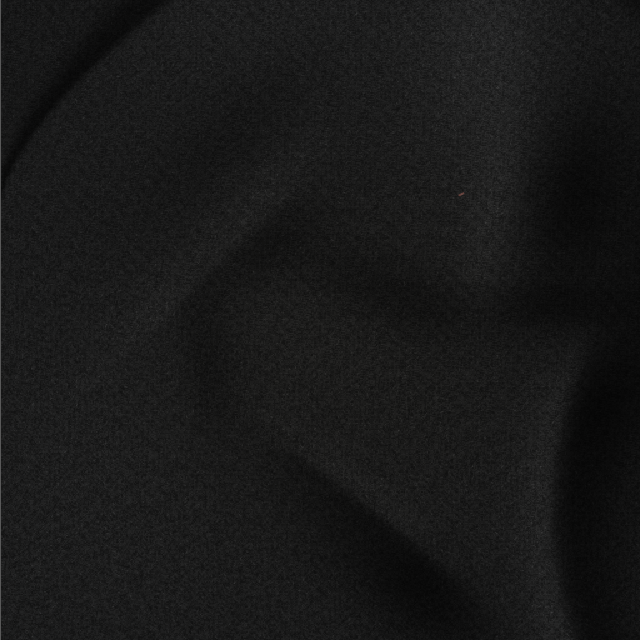
A three.js fragment shader for this texture:

```glsl
// Soft folds of black brushed cloth with fine grain and stray fibres.
varying vec2 vUv;

float hash(vec2 p) {
  return fract(sin(dot(p, vec2(127.1, 311.7))) * 43758.5453);
}

float valueNoise(vec2 p) {
  vec2 cell = floor(p);
  vec2 f = fract(p);
  f = f * f * (3.0 - 2.0 * f);
  float low = mix(hash(cell), hash(cell + vec2(1.0, 0.0)), f.x);
  float high = mix(hash(cell + vec2(0.0, 1.0)), hash(cell + 1.0), f.x);
  return mix(low, high, f.y);
}

vec2 rotate(vec2 p, float angle) {
  float c = cos(angle);
  float s = sin(angle);
  return vec2(c * p.x + s * p.y, c * p.y - s * p.x);
}

// Rotated soft ellipse
float blob(vec2 p, vec2 center, vec2 radius, float angle) {
  vec2 q = rotate(p - center, angle) / radius;
  return exp(-dot(q, q));
}

// Ridge falling off at a different rate on each side of a curve
float fold(float d, float widthBelow, float widthAbove) {
  float q = d / (d < 0.0 ? widthBelow : widthAbove);
  return exp(-q * q);
}

float span(float x, float start, float end, float fade) {
  return smoothstep(start - fade, start + fade, x)
       * (1.0 - smoothstep(end - fade, end + fade, x));
}

float segmentDistance(vec2 p, vec2 a, vec2 b) {
  vec2 ab = b - a;
  return length(p - a - ab * clamp(dot(p - a, ab) / dot(ab, ab), 0.0, 1.0));
}

float clothLight(vec2 p) {
  float light = 0.101;

  // Broad lit areas
  light += 0.034 * blob(p, vec2(0.75, 0.93), vec2(0.10, 0.20), -0.1);
  light += 0.030 * blob(p, vec2(0.77, 0.68), vec2(0.04, 0.16), -0.15);
  light += 0.016 * blob(p, vec2(0.45, 0.97), vec2(0.25, 0.10), 0.0);
  light += 0.012 * blob(p, vec2(0.14, 0.25), vec2(0.20, 0.24), 0.0);
  light += 0.010 * blob(p, vec2(0.48, 0.47), vec2(0.13, 0.07), -0.5);

  // Hollows
  light -= 0.018 * blob(p, vec2(0.35, 0.78), vec2(0.22, 0.06), 0.75);
  light -= 0.028 * blob(p, vec2(0.325, 0.44), vec2(0.04, 0.13), 0.1);
  light -= 0.026 * blob(p, vec2(0.41, 0.61), vec2(0.11, 0.045), 0.55);
  light -= 0.030 * blob(p, vec2(0.62, 0.54), vec2(0.15, 0.05), -0.4);
  light -= 0.048 * blob(p, vec2(0.89, 0.69), vec2(0.07, 0.15), -0.2);
  light -= 0.032 * blob(p, vec2(0.85, 0.52), vec2(0.12, 0.04), 0.0);
  light -= 0.048 * blob(p, vec2(1.02, 0.52), vec2(0.12, 0.35), 0.0);
  light -= 0.036 * blob(p, vec2(1.00, 1.00), vec2(0.06, 0.03), -0.7);
  light -= 0.034 * blob(p, vec2(0.66, 0.06), vec2(0.13, 0.08), -0.6);

  // Upper left crease, narrowing towards the left border
  float crease = p.y - 0.69 - 0.76 * pow(max(p.x, 0.0), 0.65);
  light -= 0.060 * fold(crease, 0.014, 0.025 + 0.15 * p.x);
  light -= 0.012 * smoothstep(0.0, 0.04, crease);

  // Long diagonal ridge
  float diagonal = (p.y - p.x - 0.26) * 0.707;
  light += 0.026 * fold(diagonal, 0.016, 0.05) * span(p.x, 0.20, 0.46, 0.10);

  // Lower central ridge and its shadow
  float along = p.x - 0.3;
  float lower = p.y - 0.41 + 0.62 * along + 0.3 * along * along;
  light += 0.018 * fold(lower, 0.008, 0.05) * span(p.x, 0.46, 0.68, 0.08);
  light -= 0.036 * fold(lower + 0.03, 0.11, 0.026) * span(p.x, 0.44, 0.74, 0.12);

  // Upright ridge at lower right and its shadow
  float rise = p.y - 0.2;
  float upright = p.x - 0.853 - 0.8 * rise * rise;
  float uprightSpan = 1.0 - smoothstep(0.34, 0.52, p.y);
  light += 0.034 * fold(upright, 0.045, 0.012) * uprightSpan;
  light -= 0.052 * fold(upright - 0.045, 0.035, 0.08) * uprightSpan;
  return max(light, 0.028);
}

// Short fibres scattered one per occupied cell
float fibres(vec2 p, float count) {
  vec2 cell = floor(p * count);
  vec2 local = fract(p * count);
  vec2 center = 0.3 + 0.4 * vec2(hash(cell + 2.1), hash(cell + 5.9));
  vec2 halfLength = rotate(vec2(0.16, 0.0), 6.2832 * hash(cell + 7.3));
  float d = segmentDistance(local, center - halfLength, center + halfLength);
  return (1.0 - smoothstep(0.03, 0.15, d)) * step(0.78, hash(cell + 11.7));
}

void main() {
  vec2 p = vUv;
  float light = clothLight(p);

  // Brushed grain, strongest where the cloth catches light
  float grain = hash(floor(p * 512.0)) - 0.5;
  grain += 0.9 * (valueNoise(rotate(p, 0.6) * 270.0) - 0.5);
  light += grain * (0.002 + 0.42 * light);
  float fuzz = fibres(p, 105.0) + fibres(rotate(p, 0.8) + 3.0, 140.0);
  light += 0.28 * light * fuzz;

  // Faint warm centre and cool left side
  float warmth = blob(p, vec2(0.55, 0.45), vec2(0.35, 0.35), 0.0);
  vec3 color = light * mix(vec3(0.99, 1.0, 1.01), vec3(1.01, 1.0, 0.97), warmth);

  // Lint speck and pale left border
  float lint = segmentDistance(p, vec2(0.718, 0.695), vec2(0.724, 0.698));
  color += vec3(0.28, 0.14, 0.12) * (1.0 - smoothstep(0.0005, 0.0025, lint));
  color = mix(vec3(0.36), color, smoothstep(0.0005, 0.0025, p.x));
  gl_FragColor = vec4(color, 1.0);
}
```
